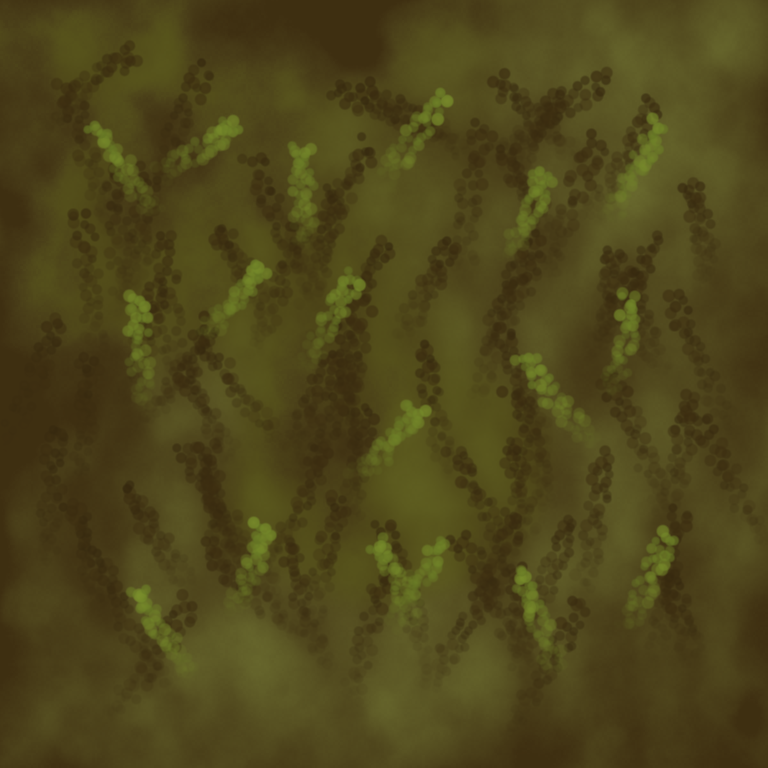
Reproduce this texture procedurally as a Shadertoy shader.

```glsl
#define DARK_GRID vec2(9.0, 8.0)
#define BRIGHT_GRID vec2(6.0, 3.0)
#define DOTS 42
#define DOT_RADIUS 0.0073
#define DOT_EDGE 0.0022
#define SPRIG_WIDTH 0.012
#define SHADE vec3(0.245, 0.185, 0.068)
#define MOSS vec3(0.405, 0.405, 0.175)
#define OLIVE vec3(0.345, 0.345, 0.085)
#define SEED_DARK vec3(0.235, 0.175, 0.062)
#define SEED_BRIGHT vec3(0.465, 0.545, 0.165)

vec2 hash2(vec2 p) {
    vec3 q = fract(p.xyx * vec3(0.1031, 0.1030, 0.0973));
    q += dot(q, q.yzx + 33.33);
    return fract((q.xx + q.yz) * q.zy);
}

// Soft cellular noise: blurred average of nearby cell values
float blobs(vec2 p) {
    vec2 cell = floor(p);
    float sum = 0.0, total = 0.0;
    for (int y = -1; y <= 1; y++)
    for (int x = -1; x <= 1; x++) {
        vec2 id = cell + vec2(x, y);
        vec2 d = id + 0.2 + 0.6 * hash2(id + 50.0) - p;
        float w = exp(-4.5 * dot(d, d));
        sum += w * hash2(id + 91.0).x;
        total += w;
    }
    return sum / total;
}

// Blurred mossy ground, darker towards the border
vec3 ground(vec2 uv) {
    float tone = 0.46 * blobs(uv * vec2(5.5, 4.5) + 3.0)
               + 0.34 * blobs(uv * vec2(12.0, 9.0) + 17.0)
               + 0.20 * blobs(uv * vec2(25.0, 21.0) + 31.0);
    tone = 0.54 + 1.35 * (tone - 0.5);
    tone += 0.07 * (blobs(uv * 75.0) - 0.5) + 0.04 * (hash2(floor(uv * 300.0)).x - 0.5);
    vec2 inset = min(uv, 1.0 - uv);
    float border = min(inset.x, inset.y) + 0.07 * (blobs(uv * 9.0 + 70.0) - 0.5);
    tone -= 0.42 * (1.0 - smoothstep(-0.02, 0.12, border));
    vec3 color = mix(SHADE, MOSS, clamp(tone, 0.0, 1.15));
    float olive = smoothstep(0.5, 0.85, blobs(uv * 4.0 + 120.0) + 0.2 * (uv.y - 0.5));
    return mix(color, OLIVE, 0.5 * olive * smoothstep(0.2, 0.6, tone));
}

// A curved strand of round seeds, crisp at the head and fading at the tail
void sprig(inout vec3 color, vec2 uv, vec2 head, float angle, float size,
           float bend, vec3 seedColor, float opacity, float shadow, float key) {
    vec2 along = vec2(sin(angle), -cos(angle));
    vec2 across = vec2(-along.y, along.x);
    vec2 local = uv - head;
    if (length(local - along * size * 0.5) > size * 0.5 + 0.09) return;

    // Smoky halo around the stem
    float t = clamp(dot(local, along) / size, 0.0, 1.0);
    float gap = length(local - along * size * t - across * bend * t * t);
    color = mix(color, SHADE, shadow * exp(-gap * gap / 0.0007));

    for (int i = DOTS - 1; i >= 0; i--) {
        float s = (float(i) + 0.5) / float(DOTS);
        vec2 rnd = hash2(vec2(float(i) + 1.0, key));
        vec2 tint = hash2(vec2(key, float(i) + 200.0));
        float side = (mod(float(i), 2.0) - 0.5) * 1.1 + (rnd.x - 0.5) * 1.3;
        vec2 center = along * size * (s + 0.05 * (rnd.y - 0.5))
                    + across * (bend * s * s + side * SPRIG_WIDTH);
        float radius = DOT_RADIUS * (0.8 + 0.4 * tint.x);
        float d = length(local - center);
        float mask = 1.0 - smoothstep(radius - DOT_EDGE, radius + DOT_EDGE * 0.6, d);
        float fade = pow(1.0 - s, 0.85) * (0.6 + 0.4 * tint.y);
        vec3 seed = seedColor * (0.9 + 0.17 * tint.x - 0.09 * d / radius);
        color = mix(color, seed, mask * fade * opacity);
    }
}

void mainImage(out vec4 fragColor, in vec2 fragCoord) {
    vec2 uv = fragCoord / iResolution.xy;
    vec3 color = ground(uv);

    // Dark sprigs: mostly hanging, lying flat near the top
    for (float y = 0.0; y < DARK_GRID.y; y++)
    for (float x = 0.0; x < DARK_GRID.x; x++) {
        float key = x + y * DARK_GRID.x + 7.0;
        vec2 a = hash2(vec2(key, 3.0)), b = hash2(vec2(key, 11.0));
        vec2 head = vec2(0.06, 0.21) + vec2(0.88, 0.73) * (vec2(x, y) + a) / DARK_GRID;
        float spread = mix(0.65, 1.45, smoothstep(0.80, 0.90, head.y));
        float angle = (b.x * 2.0 - 1.0) * spread;
        sprig(color, uv, head, angle, 0.13 + 0.09 * b.y, 0.08 * (a.y - 0.5),
              SEED_DARK, 0.72, 0.2, key);
    }

    // Bright sprigs on top
    for (float y = 0.0; y < BRIGHT_GRID.y; y++)
    for (float x = 0.0; x < BRIGHT_GRID.x; x++) {
        float key = x + y * BRIGHT_GRID.x + 301.0;
        vec2 a = hash2(vec2(key, 5.0)), b = hash2(vec2(key, 19.0));
        vec2 head = vec2(0.09, 0.2) + vec2(0.83, 0.72) * (vec2(x, y) + 0.1 + 0.8 * a) / BRIGHT_GRID;
        float angle = (b.x * 2.0 - 1.0) * 0.75;
        sprig(color, uv, head, angle, 0.12 + 0.04 * b.y, 0.07 * (b.y - 0.5),
              SEED_BRIGHT, 0.85, 0.0, key);
    }
    fragColor = vec4(color, 1.0);
}
```
